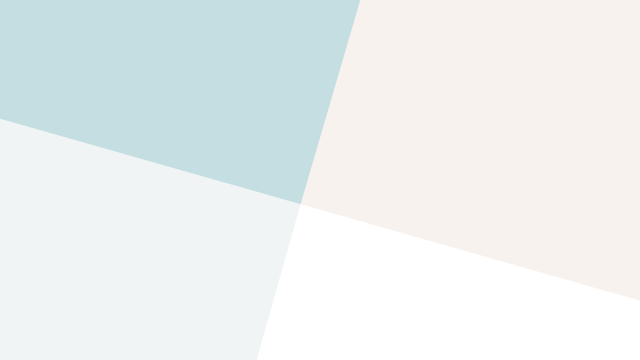
This background is drawn by a Shadertoy shader. Its source:

```glsl
// Four flat pastel panels meeting at one point, split by two tilted seams.
// Each seam is a signed distance to a line, smoothed over about one pixel,
// and the two resulting masks blend the four panel colours.

// Layout, in units of the canvas height
const vec2  CROSSING    = vec2(0.835, 0.4329); // where all panels meet
const float CROSS_SLOPE = -0.2843;             // rise per unit x of the wide seam
const float UPPER_LEAN  = 0.2925;              // x shift per unit y above the crossing
const float LOWER_LEAN  = 0.2825;              // x shift per unit y below the crossing

// Panel colours
const vec3 POWDER_BLUE = vec3(0.773, 0.871, 0.886);
const vec3 WARM_CREAM  = vec3(0.973, 0.949, 0.937);
const vec3 PALE_MIST   = vec3(0.941, 0.957, 0.961);
const vec3 WHITE       = vec3(1.0);

// Signed distance to a line through the origin, positive to the left of dir
float lineDistance(vec2 p, vec2 dir) {
    dir = normalize(dir);
    return dir.x * p.y - dir.y * p.x;
}

// Smooth 0..1 coverage of the positive side of an edge
float coverage(float dist, float pixel) {
    return clamp(dist / pixel + 0.5, 0.0, 1.0);
}

void mainImage(out vec4 fragColor, in vec2 fragCoord) {
    float pixel = 1.0 / iResolution.y;
    vec2 p = fragCoord * pixel - CROSSING;

    // Wide seam splits top from bottom; steep seam splits left from right
    float lean  = p.y > 0.0 ? UPPER_LEAN : LOWER_LEAN;
    float above = coverage(lineDistance(p, vec2(1.0, CROSS_SLOPE)), pixel);
    float left  = coverage(lineDistance(p, vec2(lean, 1.0)), pixel);

    // Blend the four panels
    vec3 topPanels    = mix(WARM_CREAM, POWDER_BLUE, left);
    vec3 bottomPanels = mix(WHITE, PALE_MIST, left);
    fragColor = vec4(mix(bottomPanels, topPanels, above), 1.0);
}
```
